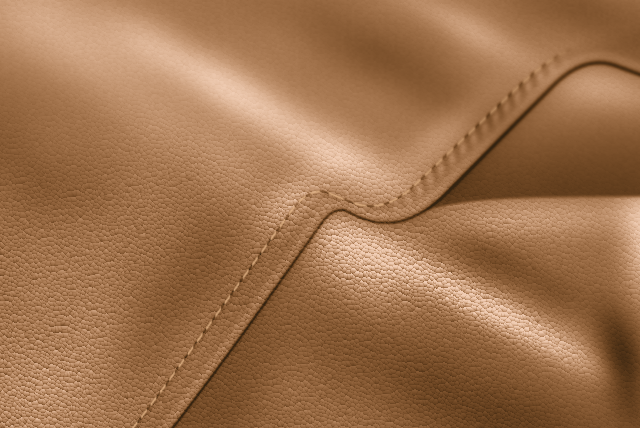
A Shadertoy shader for this texture:

```glsl
// Draws folded tan leather with a stitched seam, pebbled grain and soft focus.

float hash(vec2 p) {
    return fract(sin(dot(p, vec2(127.1, 311.7))) * 43758.5453);
}

float noise(vec2 p) {
    vec2 i = floor(p), f = fract(p);
    f = f * f * (3.0 - 2.0 * f);
    return mix(mix(hash(i), hash(i + vec2(1, 0)), f.x),
               mix(hash(i + vec2(0, 1)), hash(i + vec2(1, 1)), f.x), f.y);
}

float softMin(float a, float b, float k) {
    float h = max(k - abs(a - b), 0.0) / k;
    return min(a, b) - h * h * k * 0.25;
}

float softMax(float a, float b, float k) {
    return -softMin(-a, -b, k);
}

float line(float x, vec2 anchor, float slope) {
    return anchor.y + slope * (x - anchor.x);
}

// Curves: each is a height over x, joined from straight runs
float seamCurve(float x) {
    float y = softMin(line(x, vec2(0.41, 0.0), 1.4), line(x, vec2(0.8, 0.512), -0.5), 0.06);
    y = softMax(y, line(x, vec2(1.016, 0.523), 1.0), 0.16);
    return softMin(y, line(x, vec2(1.4, 0.86), -0.36), 0.1);
}

float stitchCurve(float x) {
    float y = softMin(line(x, vec2(0.322, 0.01), 1.386), line(x, vec2(0.76, 0.552), -0.4), 0.08);
    y = softMax(y, line(x, vec2(0.977, 0.575), 0.95), 0.1);
    return softMin(y, line(x, vec2(1.309, 0.885), 0.3), 0.06);
}

float crestCurve(float x) {
    return 0.541 - 0.07 * exp((0.92 - x) / 0.1);
}

// Distance to a curve, given its height here and a small step further on
float curveDistance(float y, float here, float ahead, float stepSize) {
    float slope = (ahead - here) / stepSize;
    return (y - here) / sqrt(1.0 + slope * slope);
}

// Soft tilted ellipse used for every highlight and hollow
float glow(vec2 p, vec2 center, float angle, vec2 radii) {
    vec2 d = p - center;
    float c = cos(angle), s = sin(angle);
    d = vec2(c * d.x + s * d.y, c * d.y - s * d.x) / radii;
    return exp(-dot(d, d));
}

float upperTone(vec2 p) {
    float t = 0.64;
    t += 0.27 * glow(p, vec2(0.54, 0.79), -0.54, vec2(0.31, 0.06));
    t += 0.16 * glow(p, vec2(0.82, 0.62), -0.4, vec2(0.13, 0.06));
    t += 0.10 * glow(p, vec2(0.45, 0.68), -0.6, vec2(0.34, 0.08));
    t += 0.17 * glow(p, vec2(0.08, 0.96), -0.5, vec2(0.30, 0.10));
    t += 0.14 * glow(p, vec2(0.68, 0.53), 0.7, vec2(0.10, 0.05));
    t += 0.09 * glow(p, vec2(0.10, 0.06), 0.3, vec2(0.24, 0.15));
    t += 0.14 * glow(p, vec2(1.08, 0.94), -0.5, vec2(0.22, 0.04));
    t += 0.10 * glow(p, vec2(1.05, 0.70), 0.75, vec2(0.14, 0.04));
    t -= 0.13 * glow(p, vec2(0.93, 0.84), -0.5, vec2(0.32, 0.07));
    t -= 0.15 * glow(p, vec2(1.38, 0.97), -0.3, vec2(0.22, 0.07));
    t -= 0.12 * glow(p, vec2(0.02, 0.62), -0.5, vec2(0.24, 0.14));
    return t - 0.13 * glow(p, vec2(0.42, 0.30), 0.95, vec2(0.30, 0.09));
}

float lowerTone(vec2 p) {
    float t = 0.60;
    t += 0.23 * glow(p, vec2(0.83, 0.40), -0.6, vec2(0.15, 0.08));
    t += 0.31 * glow(p, vec2(1.15, 0.275), -0.5, vec2(0.31, 0.042));
    t += 0.17 * glow(p, vec2(1.25, 0.49), 0.05, vec2(0.30, 0.05));
    t += 0.28 * glow(p, vec2(1.51, 0.43), 0.1, vec2(0.06, 0.14));
    t -= 0.13 * glow(p, vec2(1.20, 0.37), -0.5, vec2(0.22, 0.045));
    t -= 0.32 * glow(p, vec2(1.46, 0.14), 0.25, vec2(0.05, 0.13));
    t -= 0.20 * glow(p, vec2(1.18, 0.03), -0.4, vec2(0.42, 0.11));
    return t - 0.13 * glow(p, vec2(0.52, 0.06), 0.95, vec2(0.24, 0.09));
}

// Cellular grain: x is the crease gap, yz the offset from the cell centre
vec3 grainCell(vec2 p) {
    vec2 base = floor(p), offset = vec2(0.0);
    float nearest = 9.0, second = 9.0;
    for (int j = -1; j <= 1; j++)
    for (int i = -1; i <= 1; i++) {
        vec2 cell = base + vec2(i, j);
        vec2 d = p - cell - 0.1 - 0.8 * vec2(hash(cell), hash(cell + 37.0));
        float r = length(d);
        if (r < nearest) { second = nearest; nearest = r; offset = d; }
        else second = min(second, r);
    }
    return vec3(second - nearest, offset);
}

// Tan leather ramp, driven by its red channel
vec3 leather(float tone) {
    float u = tone - 0.45;
    return vec3(tone, 0.29 + 0.76 * u + 0.58 * u * u, 0.15 + 0.6 * u + 1.08 * u * u);
}

void mainImage(out vec4 fragColor, in vec2 fragCoord) {
    vec2 p = fragCoord / iResolution.y;
    float pixel = 1.0 / iResolution.y, h = 0.004;
    float blur = pixel + 0.005 * smoothstep(0.85, 1.3, p.x);
    float stitchY = stitchCurve(p.x);
    float seam = curveDistance(p.y, seamCurve(p.x), seamCurve(p.x + h), h);
    float stitch = curveDistance(p.y, stitchY, stitchCurve(p.x + h), h);
    float crest = p.y - crestCurve(p.x);
    float phase = fract(0.85 * (p.x + 0.7 * stitchY) / 0.036 + stitch * 12.0) - 0.5;

    // Panels: hill below, shaded flap at the right, seam allowance above
    float flap = mix(0.38, 0.66, smoothstep(0.52, 0.82, p.y))
               + 0.13 * glow(p, vec2(1.42, 0.79), -0.2, vec2(0.13, 0.05));
    float right = smoothstep(0.93, 1.06, p.x);
    float below = mix(lowerTone(p), flap, right * smoothstep(-blur, blur, crest));
    float above = upperTone(p) - 0.07 * smoothstep(0.015, -0.05, stitch);
    above += 0.07 * exp(-pow((seam - 0.017) / 0.011, 2.0));
    below -= 0.10 * exp(min(seam, 0.0) / 0.02);
    float tone = mix(below, above, smoothstep(-blur, blur, seam));

    // Grain, fading where the leather leaves the focal plane
    float focus = smoothstep(0.85, 0.45, p.y + 0.12 * p.x) * (1.0 - 0.6 * smoothstep(1.0, 1.5, p.x));
    vec2 q = mat2(0.87, 0.5, -0.5, 0.87) * p * vec2(90.0, 118.0);
    vec3 cell = grainCell(q + 0.9 * noise(q * 0.4));
    float bump = 0.17 * dot(cell.yz, vec2(-0.4, 0.9)) - 0.06 * smoothstep(0.3, 0.0, cell.x) + 0.018;
    tone += bump * (0.08 + focus) * (0.55 + 0.9 * smoothstep(0.5, 0.8, tone));
    tone += 0.05 * (noise(p * 9.0) - 0.5) + 0.02 * (noise(p * 160.0) - 0.5);

    // Dark seam crease, stitch furrow and puckers
    tone -= 0.30 * exp(-pow(seam / (0.0022 + 0.5 * blur), 2.0));
    float run = 1.0 - smoothstep(1.24, 1.36, p.x);
    tone -= 0.07 * run * exp(-pow((stitch + 0.004) / 0.008, 2.0));
    float pucker = exp(-pow((stitch + 0.014) / 0.014, 2.0)) * smoothstep(0.85, 1.0, p.x);
    tone += 0.06 * run * pucker * cos(6.2832 * phase);

    // Thread dashes with needle holes between them
    float edge = 0.06 + blur * 14.0;
    float dash = smoothstep(0.30 + edge, 0.30 - edge, abs(phase));
    float thread = smoothstep(0.0022 + blur, 0.0022 - blur, abs(stitch)) * run;
    tone -= 0.18 * thread * (1.0 - dash);
    vec3 color = leather(clamp(tone, 0.2, 0.94));
    vec3 threadColor = vec3(0.90, 0.72, 0.54) - 0.10 * smoothstep(0.8, 1.2, p.x);
    color = mix(color, threadColor, 0.75 * thread * dash);
    fragColor = vec4(color, 1.0);
}
```
